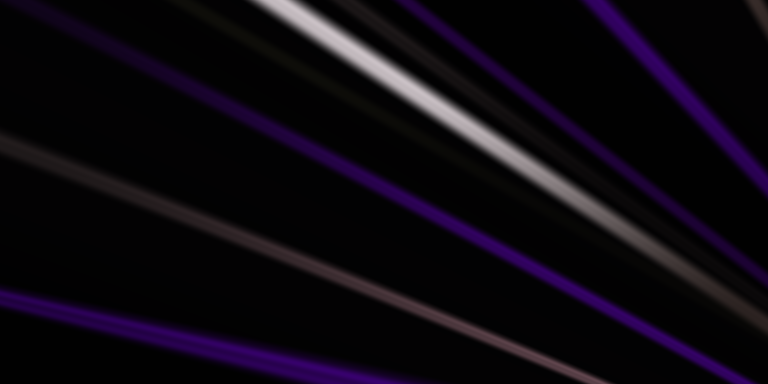
Write a Shadertoy shader that draws this background.

```glsl
// Soft light rays sweeping down to the right across a near-black field.
// Each ray is a tapered, slightly bowed line with a smooth cross profile;
// layered sines around a far focus add faint streaks to the darkness.

const vec3 BACKDROP   = vec3(0.008, 0.006, 0.009);
const vec3 STREAK     = vec3(0.012, 0.009, 0.010);
const vec3 WHITE      = vec3(0.80, 0.765, 0.78);
const vec3 UMBER      = vec3(0.17, 0.135, 0.125);
const vec3 DUSK_BROWN = vec3(0.115, 0.095, 0.095);
const vec3 ROSE       = vec3(0.39, 0.28, 0.31);
const vec3 SOOT       = vec3(0.040, 0.032, 0.032);
const vec3 OLIVE      = vec3(0.045, 0.045, 0.025);
const vec3 VIOLET     = vec3(0.20, 0.00, 0.40);
const vec3 PLUM       = vec3(0.125, 0.005, 0.23);
const vec3 DEEP_PLUM  = vec3(0.055, 0.008, 0.10);

const vec2  FOCUS     = vec2(3.75, -1.0); // where the streaks converge
const float CORE      = 0.12;             // flat share of each ray's half width
const int   OCTAVES   = 4;

// Ray from a to b. width: half width at each end; fade: span of the colour
// change along the ray; bow: sideways bulge; strands: depth of inner lines.
vec3 ray(vec2 p, vec2 a, vec2 b, vec2 width, vec3 startColor, vec3 endColor,
         vec2 fade, float bow, float strands) {
    vec2 axis = b - a;
    float len = length(axis);
    vec2 dir = axis / len;
    vec2 rel = p - a;
    float t = dot(rel, dir) / len;
    float side = dot(rel, vec2(-dir.y, dir.x)) - 4.0 * bow * t * (1.0 - t);
    float across = side / max(mix(width.x, width.y, t), 0.008);
    float profile = 1.0 - smoothstep(CORE, 1.0, abs(across));
    float lines = 1.0 - strands * (0.5 + 0.5 * cos(across * 9.0 + 0.8));
    return mix(startColor, endColor, smoothstep(fade.x, fade.y, t)) * profile * lines;
}

// Layered sines over the angle about the focus.
float streaks(vec2 p) {
    vec2 v = p - FOCUS;
    float angle = atan(v.y, -v.x);
    float sum = 0.0, frequency = 17.0, weight = 0.5;
    for (int i = 0; i < OCTAVES; i++) {
        sum += weight * sin(angle * frequency + float(i) * 1.9);
        frequency *= 1.9;
        weight *= 0.55;
    }
    return clamp(0.35 + 0.6 * sum, 0.0, 1.0);
}

void mainImage(out vec4 fragColor, in vec2 fragCoord) {
    // Canvas units: height is 1, width is 2
    vec2 p = fragCoord / iResolution.xy * vec2(2.0, 1.0);
    vec3 color = BACKDROP + STREAK * (streaks(p) - 0.4);

    // Main white beam, cooling to umber at its far end
    color += ray(p, vec2(0.716, 1.0), vec2(2.0, 0.155), vec2(0.050, 0.034),
                 WHITE, UMBER, vec2(0.25, 0.98), 0.0, 0.06);

    // Faint companions on either side of the beam
    color += ray(p, vec2(0.90, 1.0), vec2(2.0, 0.21), vec2(0.036, 0.026),
                 DUSK_BROWN, SOOT, vec2(0.0, 0.7), 0.0, 0.2);
    color += ray(p, vec2(0.47, 1.0), vec2(1.56, 0.375), vec2(0.030, 0.026),
                 OLIVE, OLIVE * 0.4, vec2(0.2, 1.0), 0.0, 0.0);

    // Violet rays: centre diagonal, thin upper, bright right
    color += ray(p, vec2(0.052, 1.0), vec2(1.94, 0.0), vec2(0.040, 0.025),
                 DEEP_PLUM, VIOLET, vec2(0.0, 0.75), 0.012, 0.1);
    color += ray(p, vec2(1.055, 1.0), vec2(2.0, 0.27), vec2(0.028, 0.026),
                 PLUM, PLUM * 0.85, vec2(0.0, 1.0), 0.0, 0.0);
    color += ray(p, vec2(1.55, 1.0), vec2(2.0, 0.518), vec2(0.041, 0.036),
                 VIOLET, VIOLET * 0.85, vec2(0.3, 1.0), 0.0, 0.1);

    // Brown ray warming to rose
    color += ray(p, vec2(0.0, 0.63), vec2(1.5625, 0.0), vec2(0.044, 0.021),
                 DUSK_BROWN * 1.1, ROSE, vec2(0.05, 1.05), 0.006, 0.15);

    // Stranded violet band in the lower left
    color += ray(p, vec2(0.0, 0.227), vec2(0.95, 0.0), vec2(0.039, 0.058),
                 VIOLET * 0.85, VIOLET * 1.1, vec2(0.0, 1.0), 0.0, 0.3);

    // Umber glint in the upper right corner
    color += ray(p, vec2(1.965, 1.0), vec2(2.03, 0.89), vec2(0.034, 0.034),
                 UMBER * 1.2, UMBER, vec2(0.0, 1.0), 0.0, 0.0);

    fragColor = vec4(max(color, 0.0), 1.0);
}
```
